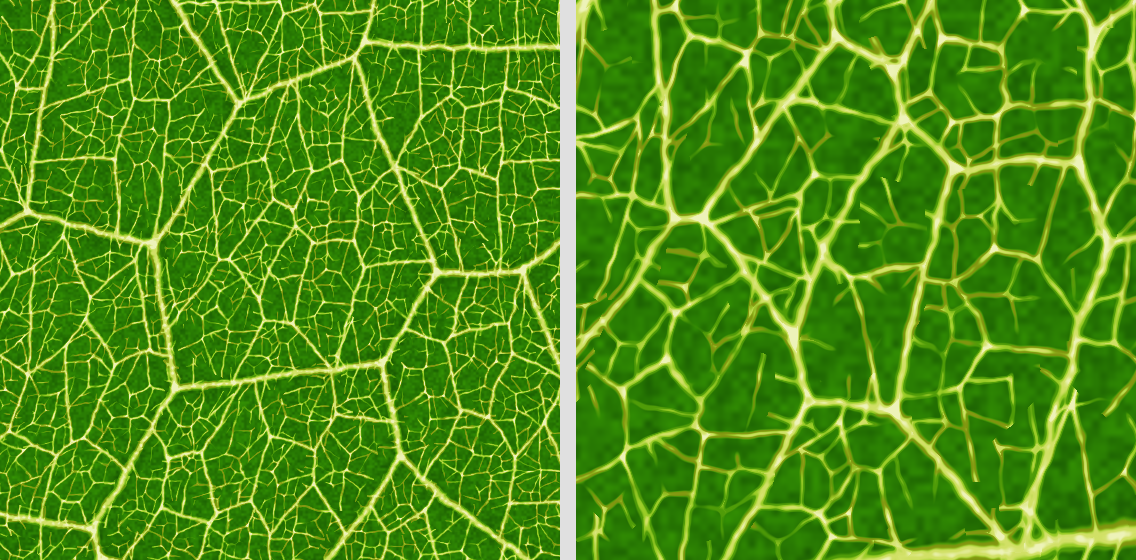
Left: the whole. Right: its middle third, enlarged.
Give the GLSL for this texture, as a Shadertoy shader.

```glsl
// Backlit green leaf: a nested network of pale veins over fine grained tissue.

// Cells per canvas for main, secondary, tertiary and finest veins
const vec2 GRID[4] = vec2[4](vec2(2.5, 2.3), vec2(9.5, 6.5), vec2(23.0, 20.0), vec2(46.0, 43.0));

vec2 hash2(vec2 p) {
    vec3 q = fract(p.xyx * vec3(0.1031, 0.1030, 0.0973));
    q += dot(q, q.yzx + 33.33);
    return fract((q.xx + q.yz) * q.zy);
}

float noise(vec2 p) {
    vec2 i = floor(p), f = fract(p);
    f = f * f * (3.0 - 2.0 * f);
    return mix(mix(hash2(i).x, hash2(i + vec2(1, 0)).x, f.x),
               mix(hash2(i + vec2(0, 1)).x, hash2(i + vec2(1, 1)).x, f.x), f.y);
}

vec2 warp(vec2 p) {
    return vec2(noise(p), noise(p + 47.3)) - 0.5;
}

vec2 seedPoint(vec2 cell, int level) {
    return cell + 0.5 + 0.72 * (hash2(cell + 37.0 * float(level) + 5.0) - 0.5);
}

// Index of the Voronoi cell that holds p
vec2 cellOf(vec2 p, int level) {
    vec2 g = p * GRID[level], base = floor(g), nearest = base;
    float best = 1e3;
    for (int k = 0; k < 9; k++) {
        vec2 cell = base + vec2(k % 3 - 1, k / 3 - 1);
        vec2 r = seedPoint(cell, level) - g;
        float d = dot(r, r);
        if (d < best) { best = d; nearest = cell; }
    }
    return nearest;
}

// Key of the coarser cells around p, so finer veins stop at larger ones
vec2 parentKey(vec2 p, int level) {
    if (level == 0) return vec2(0.0);
    vec2 key = cellOf(p, level - 1);
    if (level == 2) key += 64.0 * cellOf(p, 0);
    return key;
}

// Soft lines along the cell borders, brighter where they meet
float network(vec2 p, int level, float width) {
    vec2 g = p * GRID[level], base = floor(g) - 2.0;
    vec2 home = parentKey(p, level), offsets[25], nearest = vec2(0.0);
    bool kin[25];
    float best = 1e3;
    int own = -1;
    for (int k = 0; k < 25; k++) {
        vec2 s = seedPoint(base + vec2(k % 5, k / 5), level);
        offsets[k] = s - g;
        kin[k] = parentKey(s / GRID[level], level) == home;
        float d = dot(offsets[k], offsets[k]);
        if (kin[k] && d < best) { best = d; own = k; nearest = offsets[k]; }
    }
    float sum = 0.0;
    for (int k = 0; k < 25; k++) {
        if (own < 0 || k == own || !kin[k]) continue;
        vec2 across = normalize(offsets[k] - nearest);
        float d = dot(0.5 * (offsets[k] + nearest), across) / length(across * GRID[level]);
        sum += exp(-d * d / (width * width));
    }
    return min(sum, 1.35);
}

void mainImage(out vec4 fragColor, in vec2 fragCoord) {
    vec2 uv = fragCoord / iResolution.y;

    // Lean the veins to the right on the left side, bend and roughen them
    vec2 p = uv + 3.0;
    p.x -= 0.25 * (1.0 - uv.x) * uv.y;
    p += 0.016 * warp(uv * 9.0) + 0.006 * warp(uv * 38.0) + 0.0022 * warp(uv * 130.0);

    // Four orders of veins
    float beads = 0.6 + 0.8 * noise(uv * 95.0);
    float freeEnds = smoothstep(0.18, 0.55, noise(uv * 42.0 + 9.0));
    float mainVein = 0.90 * network(p, 0, 0.0062);
    float secondary = (0.70 + 0.25 * beads) * 0.9 * network(p, 1, 0.0032);
    float tertiary = 0.67 * beads * network(p, 2, 0.0021);
    float finest = 0.50 * beads * freeEnds * network(p, 3, 0.0017);
    float vein = 1.0 - (1.0 - min(mainVein, 1.0)) * (1.0 - min(secondary, 1.0))
                     * (1.0 - min(tertiary, 1.0)) * (1.0 - min(finest, 1.0));

    // Fine grained tissue, darker beside the main veins
    float grain = noise(uv * 210.0) - 0.5;
    float mottle = 0.26 * grain + 0.14 * (noise(uv * 95.0 + 20.0) - 0.5)
                 + 0.06 * (noise(uv * 7.0) - 0.5);
    float shade = min(network(p, 0, 0.018), 1.0);
    vec3 color = vec3(0.155, 0.475, 0.01) * (1.0 + mottle - 0.12 * shade);
    color.r += 0.08 * mottle;

    // Light grows from green halo to cream core
    vein = clamp(vein * (1.0 + 0.35 * grain), 0.0, 1.0);
    color = mix(color, vec3(0.31, 0.61, 0.03), smoothstep(0.08, 0.28, vein));
    color = mix(color, vec3(0.60, 0.80, 0.15), smoothstep(0.34, 0.54, vein));
    color = mix(color, vec3(0.82, 0.88, 0.40), smoothstep(0.54, 0.80, vein));
    color = mix(color, vec3(0.93, 0.95, 0.72), smoothstep(0.82, 1.00, vein));

    // Olive tint in patches along the vein edges
    float rim = smoothstep(0.22, 0.38, vein) * (1.0 - smoothstep(0.48, 0.68, vein));
    float patches = smoothstep(0.42, 0.60, noise(uv * 48.0 + 70.0));
    color = mix(color, vec3(0.51, 0.58, 0.06), 0.9 * rim * patches);

    fragColor = vec4(color, 1.0);
}
```
